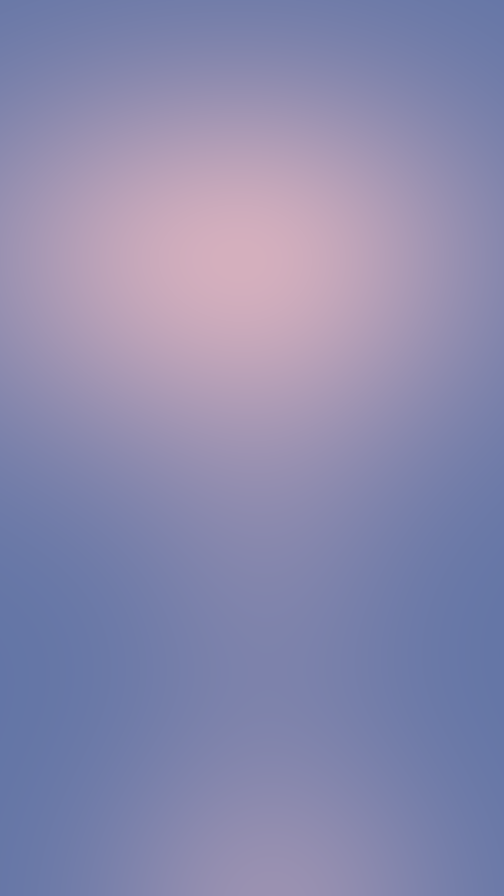
This background is drawn by a Shadertoy shader. Its source:

```glsl
// Soft rose glow on a dusk-blue field, with a faint haze and a second glow at the foot.
#define DUSK_BLUE vec3(0.38, 0.455, 0.648)
#define ROSE vec3(0.83, 0.685, 0.742)
#define MAIN_CENTER vec2(0.475, 0.714)
#define MAIN_RADIUS_LOW vec2(0.57, 0.228)
#define MAIN_RADIUS_HIGH vec2(0.50, 0.208)
#define HAZE_CENTER vec2(0.53, 0.36)
#define HAZE_RADIUS vec2(0.28, 0.20)
#define HAZE_STRENGTH 0.20
#define FOOT_CENTER vec2(0.54, -0.02)
#define FOOT_RADIUS vec2(0.36, 0.20)
#define FOOT_STRENGTH 0.50

// Gaussian falloff with separate radii on the low and high side of each axis.
float glow(vec2 uv, vec2 center, vec2 radiusLow, vec2 radiusHigh) {
    vec2 offset = uv - center;
    vec2 scaled = offset / mix(radiusLow, radiusHigh, step(0.0, offset));
    return exp(-dot(scaled, scaled));
}

void mainImage(out vec4 fragColor, in vec2 fragCoord) {
    vec2 uv = fragCoord / iResolution.xy;

    // Sum the three lights.
    float light = glow(uv, MAIN_CENTER, MAIN_RADIUS_LOW, MAIN_RADIUS_HIGH);
    light += HAZE_STRENGTH * glow(uv, HAZE_CENTER, HAZE_RADIUS, HAZE_RADIUS);
    light += FOOT_STRENGTH * glow(uv, FOOT_CENTER, FOOT_RADIUS, FOOT_RADIUS);

    // Tint the field by the total light.
    fragColor = vec4(mix(DUSK_BLUE, ROSE, min(light, 1.0)), 1.0);
}
```
